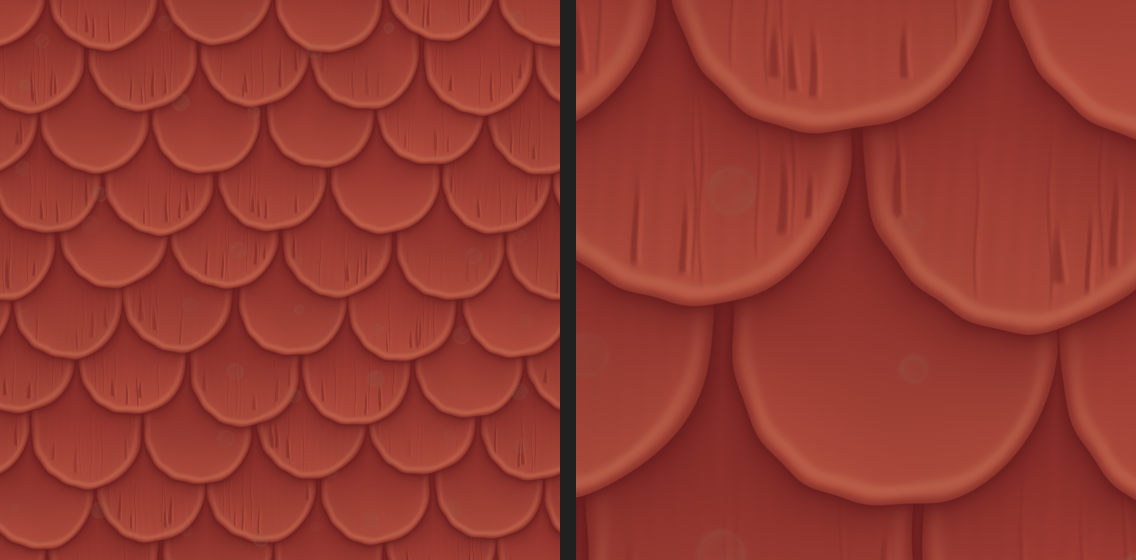
Left: the whole. Right: its middle third, enlarged.
Write a Shadertoy shader that draws this texture.

```glsl
// Overlapping clay roof scales, 5 across and 9 rows down, each a round-ended tongue.
// Rows are painted back to front: soft shadow first, then a bevelled body with
// tapered cracks; cellular lichen spots are laid over everything.

vec3 hash3(vec2 p) {
    vec3 q = vec3(dot(p, vec2(127.1, 311.7)), dot(p, vec2(269.5, 183.3)), dot(p, vec2(419.2, 71.9)));
    return fract(sin(q) * 4375.85);
}

// Layered sines, roughly in -1..1
float mottle(vec2 p) {
    return 0.5 * sin(p.x * 4.0 + 2.0 * sin(p.y * 3.0)) + 0.3 * sin(p.y * 9.0 + 2.0 * sin(p.x * 5.0))
         + 0.2 * sin(p.x * 13.0 - p.y * 11.0);
}

// Signed distance to a tongue whose round end points to +y
float tongue(vec2 p, vec3 rnd) {
    float wobble = 0.007 * sin(p.x * 11.0 + rnd.x * 40.0) + 0.004 * sin(p.x * 27.0 + p.y * 19.0 + rnd.y * 40.0);
    return length(vec2(p.x, max(p.y, 0.0))) - 0.485 + wobble;
}

// x: dark cracks widening downwards, y: the lit lip beside them
vec2 cracks(vec2 p, vec2 id, float amount) {
    vec2 sum = vec2(0.0);
    for (int i = 0; i < 8; i++) {
        vec3 h = hash3(id * 3.7 + float(i) * 17.3 + 5.0);
        float x = (h.x - 0.5) * 0.82;
        float bottom = sqrt(0.2 - x * x) - 0.03 - 0.08 * h.z;
        float span = i < 4 ? 0.16 + 0.2 * h.y : 0.5 + 0.3 * h.y;
        float t = (p.y - bottom + span) / span;
        float width = i < 4 ? 0.006 + 0.014 * h.z * clamp(t, 0.0, 1.0) : 0.005;
        float fade = smoothstep(0.0, 0.6, t) * smoothstep(1.08, 0.95, t) * (i < 4 ? 1.0 : 0.45);
        float dx = p.x - x - 0.005 * sin(p.y * 14.0 + h.y * 9.0);
        sum += fade * vec2(smoothstep(width * 1.5, width * 0.3, abs(dx)),
                           smoothstep(0.012, 0.0, abs(dx - width - 0.009)));
    }
    return min(sum, 1.0) * amount;
}

vec3 scaleColor(vec2 p, float depth, vec2 id, vec3 rnd) {
    float low = smoothstep(-0.35, 0.42, p.y);
    vec3 col = mix(vec3(0.585, 0.205, 0.18), vec3(0.645, 0.265, 0.215), low);
    col *= 1.0 + 0.04 * (rnd.z - 0.5) + 0.02 * mottle(p + rnd.xy * 20.0);

    // Fine vertical grain and cracks
    col *= 1.0 + 0.01 * sin(p.x * 95.0 + 3.0 * sin(p.y * 3.0 + rnd.x * 9.0)) * rnd.y;
    vec2 crack = cracks(p, id, smoothstep(0.3, 0.65, rnd.y));
    col = mix(col, vec3(0.47, 0.145, 0.135), 0.6 * crack.x);
    col += vec3(0.04, 0.03, 0.02) * crack.y;

    // Bevel: inner glow, bright ridge, darker outer lip
    float lit = mix(0.35, 1.0, smoothstep(-0.15, 0.4, p.y));
    col += vec3(0.05, 0.045, 0.03) * lit * exp(-depth / 0.11);
    float ridge = (depth - 0.045) / 0.019;
    col = mix(col, vec3(0.75, 0.41, 0.31), 0.55 * lit * exp(-ridge * ridge));
    return mix(col, vec3(0.53, 0.18, 0.155), 0.75 * smoothstep(0.032, 0.0, depth));
}

// Faint grey-green discs with a thin ring, at most one per grid cell
vec3 addSpots(vec3 col, vec2 uv) {
    vec2 g = uv * 8.0;
    vec3 h = hash3(floor(g) + 31.0);
    vec3 k = hash3(floor(g) + 77.0);
    float radius = 0.06 + 0.08 * h.z;
    float d = length(fract(g) - 0.2 - 0.6 * h.xy) - radius;
    float disc = smoothstep(0.02, -0.03, d) * (0.65 + 0.35 * mottle(g * 5.0));
    float ring = smoothstep(0.018, 0.0, abs(d + 0.02));
    float present = step(0.45, k.x) * (0.4 + 0.6 * k.y);
    return mix(col, vec3(0.57, 0.37, 0.29), present * (0.28 * disc + 0.12 * ring));
}

void mainImage(out vec4 fragColor, in vec2 fragCoord) {
    vec2 uv = fragCoord / iResolution.xy;
    vec2 p = vec2(uv.x, 1.0 - uv.y) * 5.0;   // one unit per scale width, y downwards
    float px = 5.0 / iResolution.y;
    float pitch = 5.0 / 9.0;
    float firstRow = floor((p.y - 0.41) / pitch);
    vec3 col = vec3(0.42, 0.12, 0.12);

    for (int k = 3; k >= 0; k--) {
        float row = firstRow + float(k);
        float wrapped = mod(row - 1.0, 9.0) + 1.0;
        float shift = wrapped * 0.5833 - 0.315;
        float column = floor(p.x - shift + 0.5);

        // Nearest scale of this row
        float d = 10.0;
        vec2 local = vec2(0.0), id = vec2(0.0);
        vec3 rnd = vec3(0.0);
        for (int j = -1; j <= 1; j++) {
            float c = column + float(j);
            vec2 cellId = vec2(mod(c, 5.0), wrapped);
            vec3 h = hash3(cellId);
            vec2 centre = vec2(c + shift + 0.03 * (h.x - 0.5), 0.41 + row * pitch - 0.485 + 0.13 * (h.y - 0.5));
            float dist = tongue(p - centre, h);
            if (dist < d) { d = dist; local = p - centre; id = cellId; rnd = hash3(cellId + 13.0); }
        }

        // Shadow on the rows behind, then the body
        float outside = max(d, 0.0);
        float shade = 0.55 * exp(-outside / 0.035) + 0.35 * exp(-outside / 0.16);
        col = mix(col, vec3(0.40, 0.105, 0.11), shade);
        col = mix(col, scaleColor(local, max(-d, 0.0), id, rnd), smoothstep(px, -px, d));
    }
    fragColor = vec4(addSpots(col, uv), 1.0);
}
```
